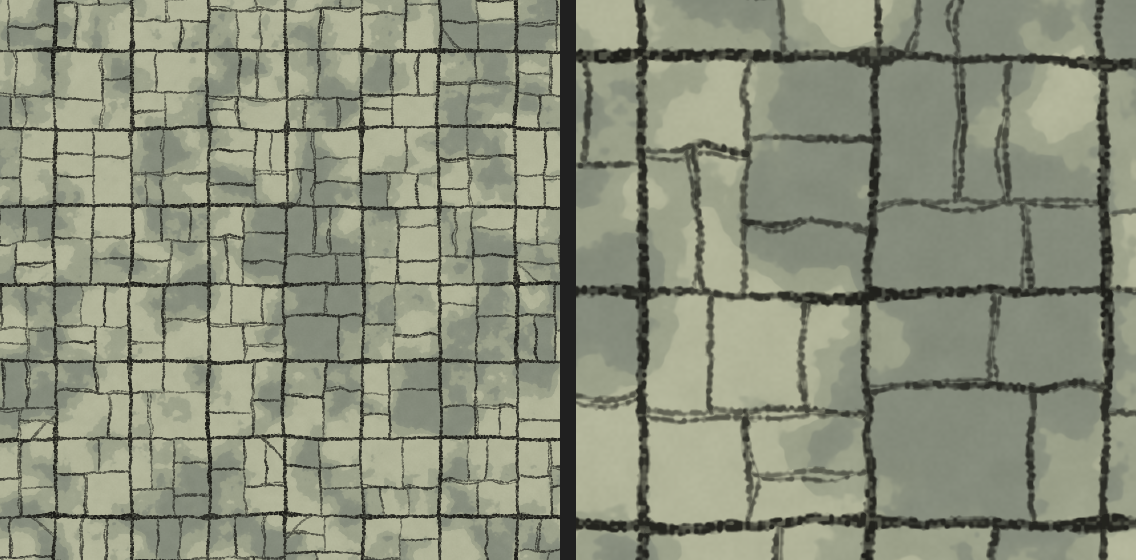
Left: the whole. Right: its middle third, enlarged.
A three.js fragment shader for this texture:

```glsl
// Hand-drawn paving: a grid of square slabs, each split into a few stones.
// Heavy charcoal joints and thin inner joints are distance strokes with grain;
// layered noise thresholds give the stones a mottled green-grey wash.
varying vec2 vUv;

const vec2 GRID_ORIGIN = vec2(0.0964, 0.0781);
const vec2 SLAB_SIZE = vec2(0.1376, 0.1385);
const vec3 LIGHT_STONE = vec3(0.70, 0.71, 0.605);
const vec3 MID_STONE = vec3(0.61, 0.63, 0.54);
const vec3 SHADE_STONE = vec3(0.52, 0.545, 0.485);
const vec3 INK = vec3(0.10, 0.10, 0.085);

float hash(vec2 p) {
  return fract(sin(dot(p, vec2(127.1, 311.7))) * 43758.5);
}

float noise(vec2 p) {
  vec2 i = floor(p), f = fract(p);
  f = f * f * (3.0 - 2.0 * f);
  return mix(mix(hash(i), hash(i + vec2(1.0, 0.0)), f.x),
             mix(hash(i + vec2(0.0, 1.0)), hash(i + 1.0), f.x), f.y);
}

float fbm(vec2 p) {
  float sum = 0.0, amp = 0.5;
  for (int i = 0; i < 5; i++) {
    sum += amp * noise(p);
    p = p * 2.03 + vec2(17.3, 9.1);
    amp *= 0.5;
  }
  return sum / 0.97;
}

// Charcoal coverage at distance d from a stroke's centre
float charcoal(float d, float halfWidth, float grain) {
  float edge = d + (grain - 0.5) * 0.014;
  return 1.0 - smoothstep(halfWidth - 0.008, halfWidth + 0.009, edge);
}

// Heavy joint on the nearest whole value of across, swelling at some crossings
float slabJoint(float across, float along, float seed, float grain) {
  float row = floor(across + 0.5);
  vec2 segment = vec2(row + seed, floor(along));
  vec2 crossing = vec2(row + seed, floor(along + 0.5));
  float bend = (hash(segment) - 0.5) * 0.022;
  float weight = noise(vec2(along * 1.7, row * 13.7 + seed));
  float blot = pow(hash(crossing + 5.3), 3.0);
  float nearCrossing = 1.0 - smoothstep(0.03, 0.14, abs(along - crossing.y + bend * 4.0));
  float halfWidth = mix(0.012, 0.027, weight) + 0.026 * blot * nearCrossing;
  return charcoal(abs(across - row + bend), halfWidth, grain)
       * mix(0.78, 1.0, weight);
}

// Thin joint between two ends, sometimes with a second faint pass
float stoneJoint(float across, float along, float start, float end, float seed, float grain) {
  float wobble = (noise(vec2(along * 7.0, seed)) - 0.5) * 0.035;
  float past = along - clamp(along, start, end);
  float weight = noise(vec2(along * 2.5, seed + 4.0));
  float pressure = mix(0.42, 0.92, weight);
  float stroke = charcoal(length(vec2(across + wobble, past)), mix(0.009, 0.016, weight), grain);
  float gap = (noise(vec2(along * 5.0, seed + 8.0)) - 0.25) * 0.065;
  float second = charcoal(length(vec2(across + wobble + gap, past)), 0.008, grain);
  second *= 0.6 * step(0.55, hash(vec2(seed, 2.7)));
  return max(stroke * pressure, second);
}

// Stone joints in one slab: x is ink coverage, y is the stone's number
vec2 slabStones(vec2 q, vec2 id, float grain) {
  if (hash(id + 1.1) > 0.5) q = q.yx;
  q = mix(q, 1.0 - q, step(0.5, vec2(hash(id + 2.3), hash(id + 3.7))));
  float seed = hash(id + 4.9) * 90.0;
  float split = mix(0.38, 0.64, hash(id + 6.1));
  float leftCut = mix(0.36, 0.68, hash(id + 7.3));
  float lowCut = mix(0.25, 0.43, hash(id + 8.9));
  float highCut = mix(0.60, 0.77, hash(id + 9.7));
  float hasHigh = step(0.38, hash(id + 11.3));
  float hasLeft = step(0.52, hash(id + 12.1));
  float leftSplit = split * mix(0.42, 0.60, hash(id + 13.9));

  float ink = stoneJoint(q.x - split, q.y, 0.0, 1.0, seed, grain);
  ink = max(ink, stoneJoint(q.y - leftCut, q.x, 0.0, split, seed + 11.0, grain));
  ink = max(ink, stoneJoint(q.y - lowCut, q.x, split, 1.0, seed + 22.0, grain));
  ink = max(ink, hasHigh * stoneJoint(q.y - highCut, q.x, split, 1.0, seed + 33.0, grain));
  ink = max(ink, hasLeft * stoneJoint(q.x - leftSplit, q.y, 0.0, leftCut, seed + 44.0, grain));

  // Occasional crack across a corner
  float crack = stoneJoint((q.x + q.y - 0.3) * 0.707, q.x, 0.0, 0.3, seed + 55.0, grain);
  ink = max(ink, crack * 0.8 * step(0.87, hash(id + 15.1)));

  float left = step(leftCut, q.y) + 2.0 * hasLeft * step(leftSplit, q.x) * step(q.y, leftCut);
  float right = 4.0 + step(lowCut, q.y) + hasHigh * step(highCut, q.y);
  return vec2(ink, mix(left, right, step(split, q.x)));
}

void main() {
  vec2 flat_p = (vUv - GRID_ORIGIN) / SLAB_SIZE;
  float grain = noise(flat_p * 58.0);

  // Unsteady hand: slow drift plus a small tremor
  vec2 p = flat_p;
  p += 0.055 * (vec2(noise(flat_p * 1.4), noise(flat_p * 1.4 + 31.0)) - 0.5);
  p += 0.020 * (vec2(noise(flat_p * 8.0 + 7.0), noise(flat_p * 8.0 + 53.0)) - 0.5);
  vec2 id = floor(p);
  vec2 stones = slabStones(fract(p), id, grain);

  // Mottled wash, offset per stone
  float stoneTone = hash(id * 1.7 + stones.y * 3.1) - 0.5;
  float tone = fbm(flat_p * 2.1 + 40.0) + 0.17 * stoneTone
             + 0.16 * (noise(flat_p * 0.8 + 12.0) - 0.5);
  vec3 color = mix(LIGHT_STONE, MID_STONE, 0.75 * smoothstep(0.45, 0.48, tone)
             + 0.25 * smoothstep(0.34, 0.56, tone));
  color = mix(color, SHADE_STONE, 0.65 * smoothstep(0.57, 0.60, tone)
        + 0.35 * smoothstep(0.53, 0.70, tone));
  color += 0.035 * (fbm(flat_p * 9.0) - 0.5) + 0.014 * (grain - 0.5);

  // Charcoal joints
  float joints = max(slabJoint(p.x, p.y, 3.0, grain), slabJoint(p.y, p.x, 71.0, grain));
  float ink = max(joints, stones.x) * mix(1.0, 0.62, smoothstep(0.35, 0.9, grain));
  color = mix(color, INK, ink);
  gl_FragColor = vec4(color, 1.0);
}
```
